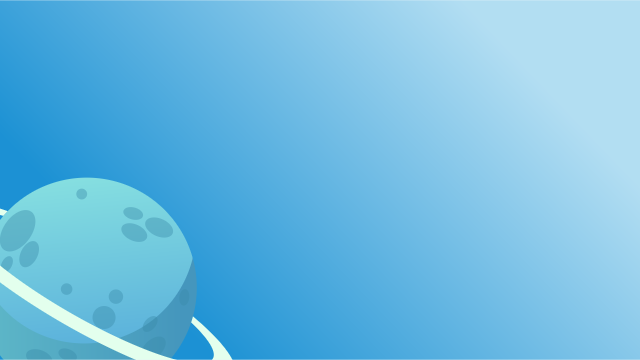
Write a Shadertoy shader that draws this background.

```glsl
// A cratered, ringed planet at the lower left of a diagonal blue sky.
// Circles and ellipses are signed distances in units of canvas height,
// layered as sky, planet, crescent shadow, craters and tilted ring.

// Coverage of a shape from its signed distance, one pixel soft.
float cover(float d) {
    return clamp(0.5 - d * iResolution.y, 0.0, 1.0);
}

// Coordinates along axes turned by an angle.
vec2 turn(vec2 p, float angle) {
    float c = cos(angle), s = sin(angle);
    return vec2(c * p.x + s * p.y, c * p.y - s * p.x);
}

// Approximate signed distance to an ellipse.
float ellipse(vec2 p, vec2 radii) {
    float k = length(p / radii);
    return k * (k - 1.0) / max(length(p / (radii * radii)), 1e-4);
}

vec3 skyColor(vec2 p) {
    float t = 0.72 * p.x + 0.69 * p.y - 0.69;
    return mix(vec3(0.11, 0.57, 0.83), vec3(0.70, 0.87, 0.95),
               clamp((t + 0.255) / 1.18, 0.0, 1.0));
}

// Combined coverage of the oval and round craters.
float craters(vec2 p) {
    // centre, long radius, tilt
    vec4 ovals[11] = vec4[11](
        vec4(0.049, 0.359, 0.065, 0.95), vec4(0.081, 0.294, 0.039, 1.1),
        vec4(0.019, 0.266, 0.024, 1.1), vec4(0.370, 0.407, 0.028, -0.26),
        vec4(0.373, 0.354, 0.038, -0.42), vec4(0.442, 0.368, 0.041, -0.42),
        vec4(0.512, 0.174, 0.023, 1.45), vec4(0.417, 0.100, 0.026, 0.85),
        vec4(0.426, 0.032, 0.041, 0.75), vec4(0.109, 0.005, 0.038, -0.35),
        vec4(0.188, 0.014, 0.027, -0.4));
    // centre, radius
    vec3 rounds[4] = vec3[4](
        vec3(0.227, 0.461, 0.015), vec3(0.185, 0.197, 0.016),
        vec3(0.322, 0.176, 0.020), vec3(0.289, 0.118, 0.032));
    float d = 1.0;
    for (int i = 0; i < 11; i++) {
        vec2 q = turn(p - ovals[i].xy, ovals[i].w);
        d = min(d, ellipse(q, ovals[i].z * vec2(1.0, 0.6)));
    }
    for (int i = 0; i < 4; i++)
        d = min(d, length(p - rounds[i].xy) - rounds[i].z);
    return cover(d);
}

vec3 planetColor(vec2 p) {
    vec3 lit = mix(vec3(0.36, 0.70, 0.86), vec3(0.52, 0.87, 0.88),
                   clamp((p.y - 0.05 - 0.1 * (p.x - 0.24)) / 0.45, 0.0, 1.0));
    vec3 shade = mix(vec3(0.36, 0.71, 0.78), vec3(0.27, 0.59, 0.74),
                     clamp(p.x / 0.5, 0.0, 1.0));
    float light = cover(length(p - vec2(0.234, 0.356)) - 0.310);
    return mix(mix(shade, lit, light), vec3(0.22, 0.54, 0.66), 0.4 * craters(p));
}

void mainImage(out vec4 fragColor, in vec2 fragCoord) {
    vec2 p = fragCoord / iResolution.y;
    vec3 color = skyColor(p);

    // Planet
    float planet = cover(length(p - vec2(0.241, 0.201)) - 0.3056);
    color = mix(color, planetColor(p), planet);

    // Ring: the far half passes behind the planet
    vec2 q = turn(p - vec2(0.238, 0.192), -0.518);
    float outer = ellipse(q, vec2(0.4745, 0.1095));
    float inner = ellipse(q - vec2(0.0, 0.0116), vec2(0.400, 0.0856));
    float front = cover(q.y);
    float ring = cover(max(outer, -inner)) * max(front, 1.0 - planet);
    color = mix(color, vec3(0.89, 1.0, 0.93), ring);

    // Faint pale rim along the top and bottom
    float rim = 1.0 - smoothstep(0.0, 0.003, min(p.y, 1.0 - p.y));
    color = mix(color, vec3(0.9, 0.95, 0.97), 0.5 * rim);

    fragColor = vec4(color, 1.0);
}
```
